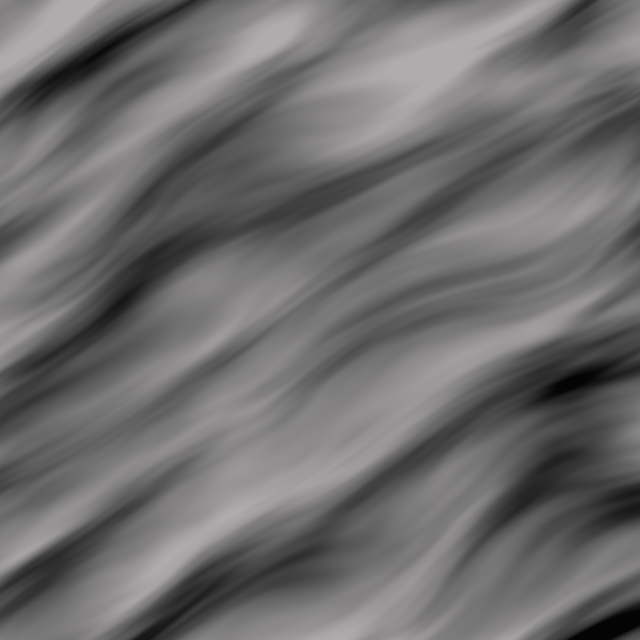
A Shadertoy shader for this texture:

```glsl
const float STREAK_LENGTH_FREQ = 2.3;
const float STREAK_WIDTH_FREQ = 8.5;
const float NOISE_DEVIATION = 0.29;
const vec3 WARM_GREY = vec3(1.008, 0.994, 0.998);

// Unit gradient for a lattice cell
vec2 cellGradient(vec2 cell) {
    uvec2 q = uvec2(ivec2(cell) + 4096);
    uint h = q.x * 1597334677u ^ q.y * 3812015801u;
    h = (h ^ (h >> 15)) * 2246822519u;
    h ^= h >> 13;
    float angle = float(h & 65535u) / 65536.0 * 6.28319;
    return vec2(cos(angle), sin(angle));
}

float gradientNoise(vec2 p) {
    vec2 cell = floor(p);
    vec2 f = p - cell;
    vec2 w = f * f * f * (f * (f * 6.0 - 15.0) + 10.0);
    vec2 e = vec2(1.0, 0.0);
    float a = dot(cellGradient(cell), f);
    float b = dot(cellGradient(cell + e.xy), f - e.xy);
    float c = dot(cellGradient(cell + e.yx), f - e.yx);
    float d = dot(cellGradient(cell + e.xx), f - e.xx);
    return mix(mix(a, b, w.x), mix(c, d, w.x), w.y);
}

float layeredNoise(vec2 p, int layers, float gain) {
    float sum = 0.0;
    float amplitude = 1.0;
    for (int i = 0; i < layers; i++) {
        sum += amplitude * gradientNoise(p);
        p = p * vec2(1.7, 2.05) + vec2(17.37, 9.61);
        amplitude *= gain;
    }
    return sum;
}

// Along and across coordinates of streaks that flatten toward the right
vec2 streakSpace(vec2 uv) {
    float rise = 0.70 * uv.x - 0.11 * uv.x * uv.x;
    float bend = 0.045 * gradientNoise(uv * 2.6 + 31.4);
    return vec2(uv.x * 0.87 + uv.y * 0.5, (uv.y - rise) * 0.87 + bend);
}

// Streaks pushed across themselves so that one flank is crisper
float streaks(vec2 s, float skew) {
    vec2 p = s * vec2(STREAK_LENGTH_FREQ, STREAK_WIDTH_FREQ) + vec2(5.3, 12.7);
    p.y += skew * gradientNoise(p + vec2(0.0, 0.15));
    p.x += 0.35 * gradientNoise(p * 0.8 + 47.2);
    return layeredNoise(p, 4, 0.46);
}

// Tone curve with long shadows and compressed highlights
float toneCurve(float z) {
    return clamp(0.425 + 0.142 * z - 0.013 * z * z, 0.015, 0.68);
}

void mainImage(out vec4 fragColor, in vec2 fragCoord) {
    vec2 uv = fragCoord / iResolution.xy;
    float deviation = streaks(streakSpace(uv), 0.45) / NOISE_DEVIATION;

    // Contrast grows toward the border
    vec2 border = abs(uv - 0.5) * 2.0;
    float contrast = mix(0.88, 1.2, smoothstep(0.45, 1.0, max(border.x, border.y)));

    fragColor = vec4(toneCurve(deviation * contrast) * WARM_GREY, 1.0);
}
```
